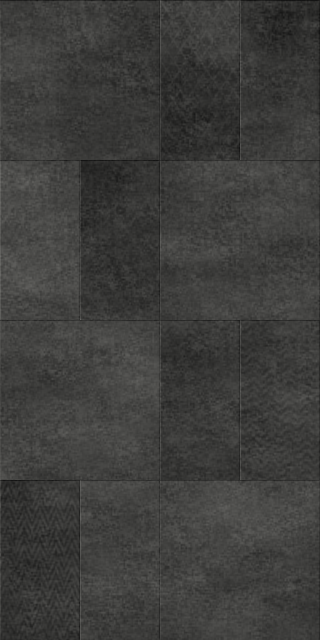
Write a WebGL 2 fragment shader that draws this texture.

```glsl
#version 300 es
precision highp float;

uniform vec2 u_resolution;
out vec4 fragColor;

#define GRID vec2(2.0, 4.0)
#define TINT vec3(1.0, 0.998, 0.97)
#define JOINT_WIDTH 0.0065
#define JOINT_DARK 0.09
#define JOINT_LIGHT 0.10
#define CLOUD 0.15
#define STREAK 0.06
#define GRAIN 0.085
#define RELIEF 0.024

const float TAU = 6.2831853;

// Base tone of each half tile, bottom row first
const float TONE[16] = float[16](
  0.215, 0.245, 0.262, 0.262,
  0.242, 0.242, 0.228, 0.225,
  0.268, 0.198, 0.268, 0.268,
  0.238, 0.238, 0.238, 0.230);

float hash(vec2 p) {
  return fract(sin(dot(p, vec2(127.1, 311.7))) * 43758.5453);
}

float noise(vec2 p) {
  vec2 i = floor(p), f = fract(p);
  f = f * f * (3.0 - 2.0 * f);
  return mix(mix(hash(i), hash(i + vec2(1, 0)), f.x),
             mix(hash(i + vec2(0, 1)), hash(i + vec2(1, 1)), f.x), f.y);
}

float fbm(vec2 p) {
  float sum = 0.0, amp = 0.5;
  for (int i = 0; i < 5; i++) {
    sum += amp * noise(p);
    p = p * 2.03 + 17.3;
    amp *= 0.5;
  }
  return sum;
}

float triangle(float x) { return abs(fract(x) - 0.5) * 2.0; }

// Pressed patterns, each about -1 to 1
float lattice(vec2 p) {
  vec2 u = p * vec2(12.0, 8.0);
  float ridge = max(triangle(u.x + u.y), triangle(u.x - u.y));
  return smoothstep(0.65, 1.0, ridge) * 1.5 - 0.5;
}
float zigzag(vec2 p) { return sin(TAU * (p.y * 14.0 + 1.6 * triangle(p.x * 10.0))); }
float ripples(vec2 p) { return sin(TAU * (p.y * 20.0 + 0.4 * sin(TAU * p.x * 9.0))); }

float reliefOf(int id, vec2 p) {
  if (id == 0) return zigzag(p);
  if (id == 6) return 0.3 * ripples(p);
  if (id == 7) return 0.75 * ripples(p);
  if (id == 9) return 0.4 * lattice(p);
  if (id == 14) return 0.9 * lattice(p);
  return 0.0;
}

// Broad shading that belongs to particular planks
float stainOf(int id, vec2 p) {
  if (id == 14) return -0.05 * smoothstep(0.72, 0.5, p.y);
  if (id == 15) return -0.05 * smoothstep(0.4, 0.85, p.y) * smoothstep(0.1, 0.35, p.x);
  if (id == 10) return -0.045 * exp(-pow((p.y - 0.31) / 0.06, 2.0)) * smoothstep(0.75, 0.4, p.x);
  if (id == 4) return 0.05 * smoothstep(0.55, 0.85, p.x) * exp(-pow((p.y - 0.7) / 0.2, 2.0));
  return 0.0;
}

// Coverage of a line lying between 0 and width from an edge
float edgeLine(float d, float width, float px) {
  return clamp((width - d) / px + 0.5, 0.0, 1.0);
}

void main() {
  vec2 p = gl_FragCoord.xy / u_resolution * GRID;
  float px = GRID.y / u_resolution.y;

  // Checkerboard of whole tiles and tiles cut into two planks
  vec2 cell = min(floor(p), GRID - 1.0);
  vec2 q = p - cell;
  bool cut = mod(cell.x + cell.y, 2.0) < 0.5;
  float width = cut ? 0.5 : 1.0;
  float side = cut ? step(0.5, q.x) : 0.0;
  q.x -= side * 0.5;
  int id = int(cell.y * 4.0 + cell.x * 2.0 + side);
  vec2 seed = vec2(float(id) * 7.31, float(id) * 3.77);

  // Worn cement: clouds, sideways streaks and woven grain
  float cloud = fbm(q * vec2(2.6, 3.2) + seed) - 0.48;
  float streak = fbm(q * vec2(3.0, 14.0) + seed * 1.7) - 0.48;
  float weave = noise(q * vec2(45.0, 95.0) + seed) + noise(q * vec2(100.0, 60.0) + seed) - 1.0;
  float scuff = smoothstep(0.6, 0.8, fbm(q * vec2(9.0, 12.0) + seed * 2.3));
  float tone = TONE[id] + CLOUD * cloud + STREAK * streak + stainOf(id, q);
  tone += GRAIN * weave * (0.4 + 0.6 * noise(q * 9.0 + seed)) + 0.03 * scuff;

  // Relief fades where the surface is worn
  float wear = smoothstep(0.25, 0.6, fbm(q * 5.0 + seed * 1.3));
  tone += RELIEF * reliefOf(id, q) * mix(0.45, 1.0, wear);

  // Joints: lit left edge, dark right and horizontal edges
  float lit = edgeLine(q.x, JOINT_WIDTH, px) * (cut ? 1.0 : 0.5);
  float shade = max(edgeLine(width - q.x, JOINT_WIDTH, px) * 0.6,
                    edgeLine(1.0 - q.y, JOINT_WIDTH, px));
  tone += JOINT_LIGHT * lit * (0.6 + 0.4 * noise(q * 20.0 + seed));
  tone -= JOINT_DARK * shade;

  fragColor = vec4(clamp(tone, 0.08, 0.5) * TINT, 1.0);
}
```
